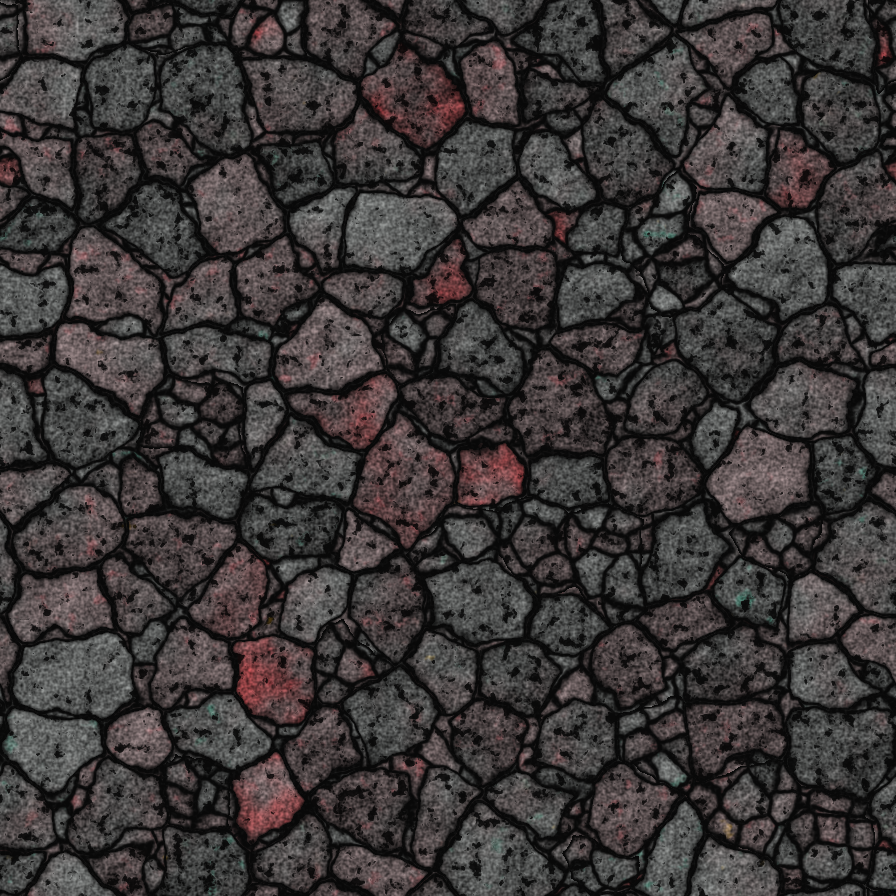
Give the GLSL for this texture, as a Shadertoy shader.

```glsl
// Draws a seamless dry-stone wall of dark, craggy grey rocks with faint red and teal stains.

struct Stone { float edge; vec2 offset; vec2 id; };

vec2 hash(vec2 p) {
    vec3 q = fract(p.xyx * vec3(0.1031, 0.1030, 0.0973));
    q += dot(q, q.yzx + 33.33);
    return fract((q.xx + q.yz) * q.zy);
}

vec2 gradient(vec2 cell, vec2 repeats) {
    float angle = 6.2832 * hash(mod(cell, repeats) + 7.0).x;
    return vec2(cos(angle), sin(angle));
}

// Gradient noise that wraps after a whole number of repeats
float noise(vec2 uv, vec2 repeats) {
    vec2 p = uv * repeats + 0.37;
    vec2 c = floor(p), f = p - c, e = vec2(0, 1);
    vec2 s = f * f * f * (f * (f * 6.0 - 15.0) + 10.0);
    float low = mix(dot(gradient(c, repeats), f),
                    dot(gradient(c + e.yx, repeats), f - e.yx), s.x);
    float high = mix(dot(gradient(c + e.xy, repeats), f - e.xy),
                     dot(gradient(c + 1.0, repeats), f - 1.0), s.x);
    return mix(low, high, s.y);
}

float fbm(vec2 uv, float repeats) {
    float sum = 0.0, amplitude = 1.0;
    for (int i = 0; i < 4; i++) {
        sum += amplitude * noise(uv + 0.173 * float(i), vec2(repeats));
        amplitude *= 0.5;
        repeats *= 2.0;
    }
    return sum;
}

// Sharp ridges with smaller lumps on them
float cragHeight(vec2 uv) {
    return 0.5 * fbm(uv + 0.23, 50.0) - abs(fbm(uv + 0.71, 22.0));
}

// Stone centre in canvas units, with a weight that varies stone size
vec3 site(vec2 cell, vec2 repeats, float seed) {
    vec2 id = mod(cell, repeats) + seed;
    vec2 jitter = (hash(id) - 0.5) * vec2(0.85, 0.5);
    vec2 centre = cell + 0.5 + jitter + vec2(0.5 * mod(cell.y, 2.0), 0.0);
    float weight = 0.4 * hash(id + 31.0).x / (repeats.x * repeats.y);
    return vec3(centre / repeats, weight);
}

// Weighted Voronoi in staggered courses; corners rounded by a smooth minimum
Stone layStones(vec2 uv, vec2 repeats, float seed) {
    vec2 base = floor(uv * repeats), own = base, offset = vec2(0);
    float nearest = 1e3;
    for (int j = -2; j <= 2; j++)
    for (int i = -2; i <= 2; i++) {
        vec2 cell = base + vec2(i, j);
        vec3 s = site(cell, repeats, seed);
        vec2 r = s.xy - uv;
        float power = dot(r, r) - s.z;
        if (power < nearest) { nearest = power; own = cell; offset = r; }
    }
    float sum = 0.0, rounding = 0.015 / repeats.x;
    for (int j = -2; j <= 2; j++)
    for (int i = -2; i <= 2; i++) {
        vec2 cell = base + vec2(i, j);
        if (cell == own) continue;
        vec3 s = site(cell, repeats, seed);
        vec2 r = s.xy - uv;
        float d = (dot(r, r) - s.z - nearest) / (2.0 * length(r - offset));
        sum += exp(-d / rounding);
    }
    return Stone(-rounding * log(sum + 1e-20), -offset, mod(own, repeats) + seed);
}

void mainImage(out vec4 fragColor, in vec2 fragCoord) {
    vec2 uv = fragCoord / iResolution.xy;
    vec2 warped = uv + 0.012 * vec2(fbm(uv, 18.0), fbm(uv + 0.41, 18.0));

    // Large stones, with rubble in wide joints and in a few whole cells
    Stone stone = layStones(warped, vec2(10, 14), 0.0);
    Stone chip = layStones(warped, vec2(22, 34), 100.0);
    bool rubble = hash(stone.id + 53.0).y < 0.15;
    float inset = 0.003 + 0.026 * max(noise(uv, vec2(13)), 0.0);
    float body = stone.edge - inset;
    if (rubble || body < 0.0) {
        float room = rubble ? stone.edge - 0.002 : -body - 0.003;
        stone = chip;
        body = min(chip.edge - 0.002, room);
    }

    // Craggy lit surface: relief, grain, a tilted face and black pits
    vec2 kind = hash(stone.id + 211.0), stain = hash(stone.id + 307.0);
    float relief = cragHeight(uv) - cragHeight(uv + vec2(-0.002, 0.003));
    float grain = noise(uv, vec2(211)) + 0.8 * noise(uv, vec2(337));
    float light = 0.325 + 0.13 * (kind.x - 0.5) + 0.1 * fbm(uv, 26.0);
    light += 0.25 * relief + 0.2 * grain;
    light += dot(stone.offset, vec2(kind.y - 0.5, 0.6));
    light *= mix(0.6, 1.0, smoothstep(0.0, 0.006, body));
    float pits = fbm(uv + 0.67, 60.0) + 0.3 * grain - 0.2 * (kind.x - 0.5);
    light *= 1.0 - 0.85 * smoothstep(0.2, 0.5, pits);

    // Slightly warm or cool rock, and a few red stones
    float patches = fbm(uv + 0.57, 12.0);
    float warmth = smoothstep(0.2, 0.8, stain.x + 0.5 * patches);
    vec3 color = max(light, 0.035) * mix(vec3(0.99, 1.01, 1.0), vec3(1.09, 0.96, 0.965), warmth);
    float red = smoothstep(0.94, 0.98, stain.x) * smoothstep(-0.4, 0.4, patches);
    color *= mix(vec3(1), vec3(1.4, 0.72, 0.74), red);

    // Mineral flecks: teal on cool stones, red on warm ones, rare ochre
    float fleck = smoothstep(0.25, 0.75, fbm(uv + 0.81, 44.0) + 0.35 * patches);
    fleck *= smoothstep(0.1, 0.3, light);
    color += fleck * (1.0 - warmth) * smoothstep(0.3, 0.8, stain.y) * vec3(-0.03, 0.15, 0.1);
    color += fleck * warmth * vec3(0.13, 0.0, 0.01);
    color += vec3(0.25, 0.18, 0.02) * smoothstep(0.6, 0.9, fbm(uv + 0.13, 30.0)) * step(0.6, stain.y);

    // Dark joints
    vec3 joint = vec3(0.033 + 0.04 * max(grain, 0.0));
    float softness = max(0.002, 1.0 / iResolution.y);
    color = mix(joint, color, smoothstep(-0.5 * softness, softness, body));
    fragColor = vec4(clamp(color, 0.0, 1.0), 1.0);
}
```
